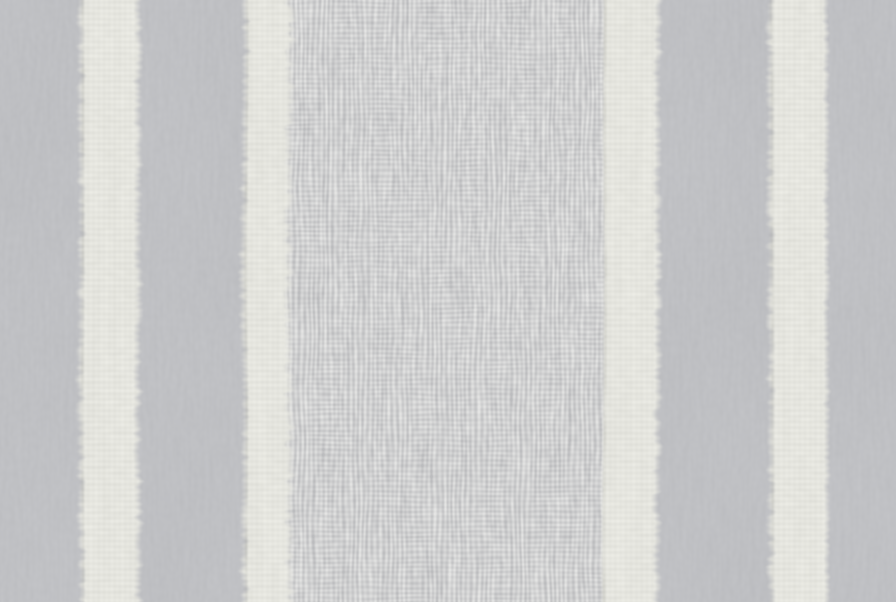
Write a Shadertoy shader that draws this texture.

```glsl
const vec3 GREY = vec3(0.748, 0.752, 0.765);
const vec3 CREAM = vec3(0.897, 0.897, 0.872);
const vec3 THREAD_DARK = vec3(0.735, 0.737, 0.745);
const vec3 THREAD_LIGHT = vec3(0.895, 0.896, 0.892);

vec2 hashGradient(vec2 cell) {
    vec3 q = fract(cell.xyx * vec3(0.1031, 0.1030, 0.0973));
    q += dot(q, q.yzx + 33.33);
    float angle = 6.2832 * fract((q.x + q.y) * q.z);
    return vec2(cos(angle), sin(angle));
}

float gradientNoise(vec2 p) {
    vec2 i = floor(p), f = fract(p);
    vec2 u = f * f * f * (f * (f * 6.0 - 15.0) + 10.0);
    float a = dot(hashGradient(i), f);
    float b = dot(hashGradient(i + vec2(1, 0)), f - vec2(1, 0));
    float c = dot(hashGradient(i + vec2(0, 1)), f - vec2(0, 1));
    float d = dot(hashGradient(i + vec2(1, 1)), f - vec2(1, 1));
    return mix(mix(a, b, u.x), mix(c, d, u.x), u.y);
}

// Sine ribs that fade out when they become finer than the pixel grid
float ribs(float coord, float count) {
    float fade = 1.0 - smoothstep(0.3, 0.6, count / iResolution.x);
    return fade * sin(6.2832 * count * coord);
}

// Ragged outer boundary: single weft ends plus a slow drift
float raggedEdge(float y, float seed) {
    return 0.7 * gradientNoise(vec2(seed, y * 150.0 + 0.3))
         + 0.5 * gradientNoise(vec2(seed + 7.4, y * 45.0));
}

// Open weave: wandering warp threads crossed by weft, with uneven density
vec3 openWeave(vec2 p) {
    float wander = 0.0035 * gradientNoise(p * vec2(45.0, 14.0));
    float warp = ribs(p.x + wander, 182.0);
    float weft = ribs(p.y + 0.0025 * gradientNoise(p * vec2(16.0, 50.0)), 176.0);
    float warpShare = smoothstep(-0.5, 0.4, gradientNoise(p * vec2(32.0, 9.0) + 3.7));
    float streaks = gradientNoise(p * vec2(150.0, 16.0));
    float slubs = gradientNoise(p * vec2(190.0, 75.0) + 11.0);
    float light = 0.49 + warp * mix(0.12, 0.25, warpShare)
                + weft * mix(0.18, 0.07, warpShare)
                + 0.30 * streaks + 0.33 * slubs;
    return mix(THREAD_DARK, THREAD_LIGHT, clamp(light, 0.0, 1.0));
}

// Dense cloth with faint vertical yarn streaks
vec3 plainCloth(vec2 p) {
    float grain = 0.012 * gradientNoise(p * vec2(210.0, 26.0))
                + 0.010 * gradientNoise(p * vec2(180.0, 130.0))
                + 0.010 * gradientNoise(p * vec2(9.0, 5.0));
    return GREY + grain;
}

// Cream bands with fine crosswise ribs
vec3 ribbedBand(vec2 p) {
    float relief = 0.010 * ribs(p.y, 158.0) + 0.006 * ribs(p.x, 170.0)
                 + 0.018 * gradientNoise(p * vec2(70.0, 150.0))
                 + 0.016 * gradientNoise(p * vec2(90.0, 7.0));
    return CREAM + relief;
}

void mainImage(out vec4 fragColor, in vec2 fragCoord) {
    vec2 p = fragCoord / iResolution.x;
    float pixel = 1.0 / iResolution.x;

    // Central open panel between the two plain sides
    float panel = smoothstep(-0.001 - pixel, 0.001 + pixel, 0.19 - abs(p.x - 0.487));
    vec3 color = mix(plainCloth(p), openWeave(p), panel);

    // Each band: left edge, right edge, left fringe, right fringe
    vec4 bands[4] = vec4[4](
        vec4(0.090, 0.154, 0.007, 0.007),
        vec4(0.273, 0.323, 0.007, 0.009),
        vec4(0.673, 0.734, 0.001, 0.007),
        vec4(0.859, 0.922, 0.007, 0.005));

    for (int i = 0; i < 4; i++) {
        vec4 band = bands[i];
        float seed = 5.3 + 19.7 * float(i);
        float sway = 0.003 * gradientNoise(vec2(seed, p.y * 4.0));
        float x = p.x + sway;
        float fromLeft = x - band.x + band.z * raggedEdge(p.y, seed);
        float fromRight = band.y - x + band.w * raggedEdge(p.y, seed + 3.6);
        vec2 softness = 0.0008 + 0.45 * band.zw + pixel;
        float cover = smoothstep(-softness.x, softness.x, fromLeft)
                    * smoothstep(-softness.y, softness.y, fromRight);
        color = mix(color, ribbedBand(p), cover);

        // Shallow seam shadow along the left edge
        float seam = (x - band.x - 0.002) / (0.0016 + 0.5 * pixel);
        color -= 0.055 * exp(-seam * seam) * (0.75 + gradientNoise(vec2(seed, p.y * 25.0)));
    }

    fragColor = vec4(clamp(color, 0.0, 1.0), 1.0);
}
```
